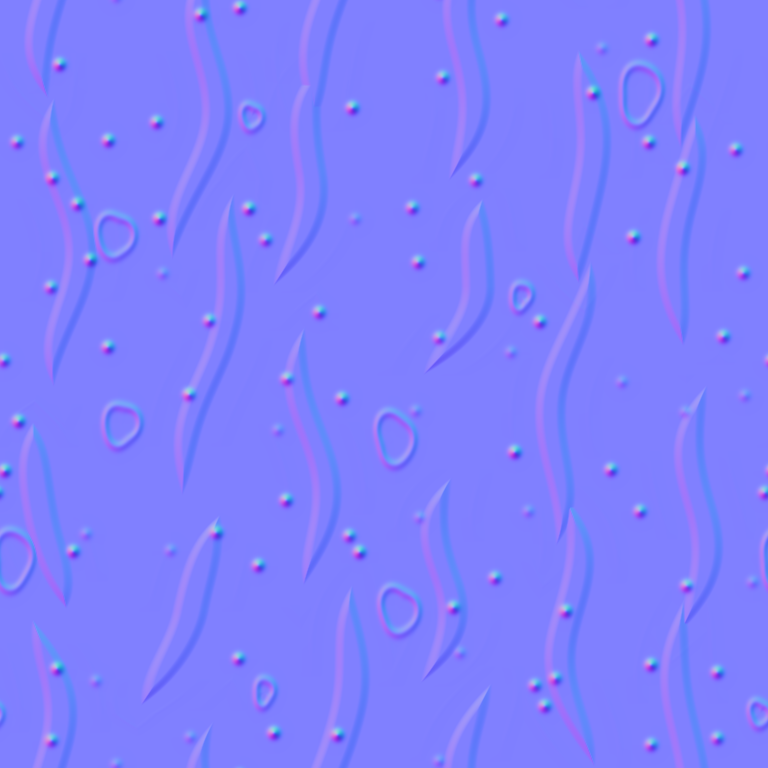
A WebGL 2 fragment shader for this texture map:

```glsl
#version 300 es
precision highp float;
// Tangent-space normal map: wavy tapered worms, rimmed pebbles and small round bumps on a flat ground.

#define WORM_GRID vec2(6.0, 3.0)
#define WORM_HEIGHT 0.0026
#define WORM_EDGE 0.0068
#define WAVE_FREQ 20.0
#define ECHO_HEIGHT 0.00007
#define PEBBLE_COUNT 10
#define PEBBLE_HEIGHT 0.0021
#define PEBBLE_RIM 0.0058
#define BUMP_GRID 10.0
#define BUMP_HEIGHT 0.0062
#define BUMP_RADIUS 0.0062
#define SAMPLE_STEP 0.0014

uniform vec2 u_resolution;
out vec4 fragColor;

// Four random values in 0..1 from one seed
vec4 hash4(float seed) {
    vec4 p = fract((seed + 17.3) * vec4(0.1031, 0.1030, 0.0973, 0.1099));
    p += dot(p, p.wzxy + 33.33);
    return fract((p.xxyz + p.yzzw) * p.zywx);
}

// Shortest offset on a canvas that repeats at its borders
vec2 wrapOffset(vec2 d) { return d - round(d); }

float bell(float x) { return exp(-x * x); }

// Flat-topped worm body in x, faint outline around it in y
vec2 worm(vec2 p, vec2 cell) {
    float id = cell.x + cell.y * WORM_GRID.x;
    vec4 place = hash4(id);
    vec4 form = hash4(id + 60.0);
    float stagger = fract(cell.x * 0.618) + 0.3 * (place.y - 0.5);
    vec2 center = (cell + vec2(0.5 + 0.35 * (place.x - 0.5), stagger)) / WORM_GRID;
    vec2 d = wrapOffset(p - center);

    float halfLength = mix(0.1, 0.2, place.z);
    float t = d.y / halfLength;
    float tc = clamp(t, -1.2, 1.2);
    float amp = mix(0.011, 0.021, form.x);
    float lean = mix(-0.015, 0.045, form.y);
    float phase = 6.2832 * form.z;
    float axis = amp * sin(WAVE_FREQ * d.y + phase) + lean * tc * abs(tc);
    float slope = amp * WAVE_FREQ * cos(WAVE_FREQ * d.y + phase) + 2.0 * lean * abs(tc) / halfLength;

    float halfWidth = mix(0.013, 0.018, form.w) * (1.0 - t * t * t * t);
    float edge = (abs(d.x - axis) - halfWidth) * inversesqrt(1.0 + slope * slope);
    float body = 1.0 - smoothstep(-WORM_EDGE, WORM_EDGE, edge);
    float echo = bell((edge - 0.036) / 0.004) * max(0.0, sin(4.0 * t + 6.2832 * place.w));
    return vec2(body, echo);
}

// Uneven oval rim
float pebble(vec2 p, float id) {
    vec4 rnd = hash4(id + 130.0);
    vec2 center = vec2(id / WORM_GRID.x + 0.04 * (rnd.x - 0.5), id * 0.37 + 0.15 * rnd.y);
    vec2 d = wrapOffset(p - center) / vec2(0.74, 1.0);
    float angle = atan(d.y, d.x);
    float size = rnd.z < 0.4 ? 0.016 : mix(0.026, 0.037, rnd.w);
    float radius = size * (1.0 + 0.09 * sin(2.0 * angle + 6.2832 * rnd.w)
                               + 0.08 * sin(3.0 * angle + 1.0));
    return bell((length(d) - radius) / PEBBLE_RIM);
}

// Small round bumps, one or none per jittered cell
float bumps(vec2 p) {
    vec2 g = p * BUMP_GRID;
    float sum = 0.0;
    for (int j = -1; j <= 1; j++) {
        for (int i = -1; i <= 1; i++) {
            vec2 cell = floor(g) + vec2(i, j);
            vec2 id = mod(cell, BUMP_GRID);
            vec4 rnd = hash4(id.x + id.y * BUMP_GRID + 200.0);
            float strength = rnd.w > 0.86 ? 0.0 : (rnd.z < 0.25 ? 0.3 : mix(0.75, 1.1, rnd.z));
            sum += strength * bell(length(g - cell - rnd.xy) / (BUMP_GRID * BUMP_RADIUS));
        }
    }
    return sum;
}

float height(vec2 p) {
    float raised = 0.0;
    float echo = 0.0;
    for (float row = 0.0; row < WORM_GRID.y; row++) {
        for (float col = 0.0; col < WORM_GRID.x; col++) {
            vec2 w = worm(p, vec2(col, row));
            raised = max(raised, WORM_HEIGHT * w.x);
            echo = max(echo, ECHO_HEIGHT * w.y);
        }
    }
    for (int i = 0; i < PEBBLE_COUNT; i++) {
        raised = max(raised, PEBBLE_HEIGHT * pebble(p, float(i)));
    }
    return raised + echo + BUMP_HEIGHT * bumps(p);
}

void main() {
    vec2 p = gl_FragCoord.xy / u_resolution;
    vec2 e = vec2(SAMPLE_STEP, 0.0);
    vec2 gradient = vec2(height(p + e.xy) - height(p - e.xy),
                         height(p + e.yx) - height(p - e.yx)) / (2.0 * SAMPLE_STEP);

    // Encode the normal: red rises on left flanks, green on upper flanks
    vec3 normal = normalize(vec3(gradient.x, -gradient.y, 1.0));
    fragColor = vec4(0.5 + 0.5 * normal, 1.0);
}
```
